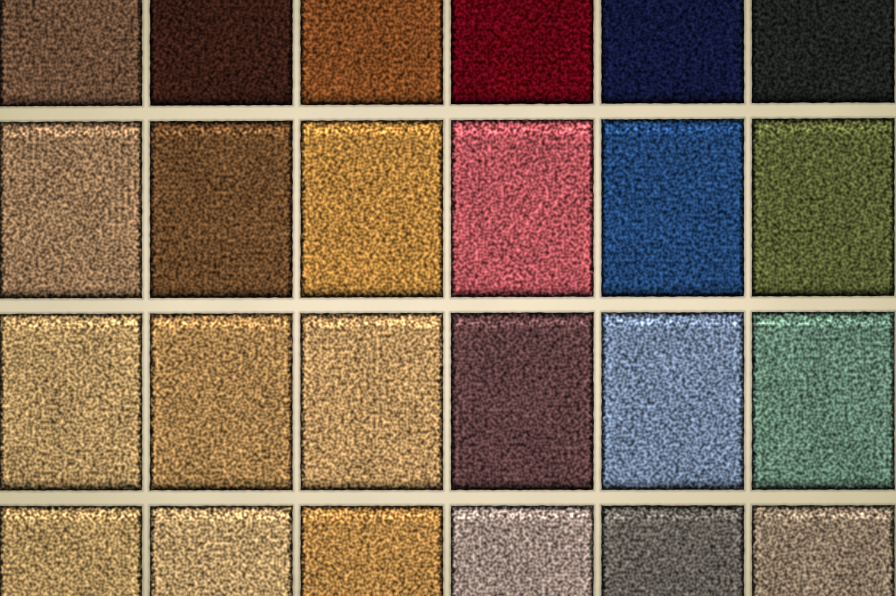
A WebGL 1 fragment shader for this pattern:

```glsl
precision highp float;
uniform vec2 u_resolution;

const vec2 PITCH = vec2(0.2525, 0.3235);
const vec2 FIRST_BAR = vec2(0.245, 0.1647);
const vec2 TILE_HALF = vec2(0.1195, 0.1485);
const vec3 CREAM = vec3(0.96, 0.90, 0.79);

vec2 gradientAt(vec2 cell) {
  float angle = 6.2832 * fract(sin(dot(cell, vec2(127.1, 311.7))) * 43758.55);
  return vec2(cos(angle), sin(angle));
}

float gradientNoise(vec2 p) {
  vec2 i = floor(p);
  vec2 f = p - i;
  vec2 w = f * f * f * (f * (f * 6.0 - 15.0) + 10.0);
  vec2 e = vec2(1.0, 0.0);
  float low = mix(dot(gradientAt(i), f), dot(gradientAt(i + e), f - e), w.x);
  float high = mix(dot(gradientAt(i + e.yx), f - e.yx),
                   dot(gradientAt(i + e.xx), f - e.xx), w.x);
  return mix(low, high, w.y);
}

float boxDistance(vec2 p, vec2 halfSize) {
  vec2 d = abs(p) - halfSize;
  return length(max(d, 0.0)) + min(max(d.x, d.y), 0.0);
}

vec3 pickColumn(float col, vec3 a, vec3 b, vec3 c, vec3 d, vec3 e, vec3 f) {
  vec3 left = col < 0.5 ? a : (col < 1.5 ? b : c);
  vec3 right = col < 3.5 ? d : (col < 4.5 ? e : f);
  return col < 2.5 ? left : right;
}

// Dye of each swatch, rows counted from the bottom
vec3 swatchDye(vec2 id) {
  if (id.y < 0.5) return pickColumn(id.x,
    vec3(0.67, 0.55, 0.36), vec3(0.70, 0.58, 0.40), vec3(0.66, 0.49, 0.27),
    vec3(0.58, 0.51, 0.47), vec3(0.38, 0.36, 0.33), vec3(0.54, 0.47, 0.39));
  if (id.y < 1.5) return pickColumn(id.x,
    vec3(0.66, 0.54, 0.36), vec3(0.61, 0.47, 0.29), vec3(0.67, 0.53, 0.35),
    vec3(0.34, 0.23, 0.23), vec3(0.42, 0.48, 0.57), vec3(0.37, 0.48, 0.41));
  if (id.y < 2.5) return pickColumn(id.x,
    vec3(0.56, 0.44, 0.32), vec3(0.39, 0.27, 0.16), vec3(0.65, 0.47, 0.23),
    vec3(0.65, 0.31, 0.33), vec3(0.13, 0.25, 0.41), vec3(0.33, 0.35, 0.19));
  return pickColumn(id.x,
    vec3(0.41, 0.30, 0.22), vec3(0.21, 0.11, 0.08), vec3(0.47, 0.27, 0.13),
    vec3(0.35, 0.02, 0.07), vec3(0.07, 0.09, 0.21), vec3(0.12, 0.13, 0.12));
}

// Fine tufts over coarser clumps
float pileGrain(vec2 p) {
  mat2 turn = mat2(0.8, 0.6, -0.6, 0.8);
  return gradientNoise(p * 187.0) + 0.7 * gradientNoise(turn * p * 113.0);
}

vec3 carpet(vec2 p, vec2 local, vec2 id, float inset) {
  float grain = pileGrain(p);
  float nap = gradientNoise(p * 16.0 + id * 7.3);
  vec3 dye = swatchDye(id);
  vec3 color = dye * (1.0 + 0.62 * grain + 0.12 * nap) + 0.035 * grain;

  // Rolled lip: bright ridge along the top, faint ones at the sides
  vec2 depth = TILE_HALF - vec2(abs(local.x), local.y);
  float wobble = 0.004 * gradientNoise(p * 38.0 + id);
  float topRidge = exp(-pow((depth.y - 0.017 + wobble) / 0.007, 2.0));
  float sideRidge = exp(-pow((depth.x - 0.012 + wobble) / 0.006, 2.0));
  topRidge *= smoothstep(0.0, 0.015, depth.x);
  color *= 1.0 + topRidge * (0.24 + 0.4 * grain) + 0.08 * sideRidge;

  // Dark crease at the border, deeper along the bottom
  float crease = smoothstep(0.0, 0.009, inset + 0.003 * grain);
  float bottom = smoothstep(0.0, 0.022, local.y + TILE_HALF.y);
  return color * mix(0.22, 1.0, crease) * mix(0.55, 1.0, bottom);
}

vec3 frameColor(vec2 p, float distanceOut) {
  float contact = smoothstep(0.0, 0.006, distanceOut);
  float tint = 1.0 + 0.03 * gradientNoise(p * 9.0);
  return CREAM * tint * mix(0.76, 1.0, contact);
}

void main() {
  float pixel = 1.0 / u_resolution.y;
  vec2 p = gl_FragCoord.xy * pixel;
  vec2 screen = gl_FragCoord.xy / u_resolution - 0.5;

  // Slight tilt of the upper bars
  vec2 rack = p - vec2(0.0, 0.008 * screen.x * p.y);
  vec2 grid = (rack - FIRST_BAR) / PITCH;
  vec2 id = floor(grid) + 1.0;
  vec2 local = (fract(grid) - 0.5) * PITCH;

  float fray = 0.0012 * gradientNoise(p * 90.0);
  float d = boxDistance(local, TILE_HALF) + fray;
  float coverage = 1.0 - smoothstep(-0.75 * pixel, 0.75 * pixel, d);

  // Light falls off toward the corners, mostly on the frame
  float falloff = dot(screen, screen);
  vec3 frame = frameColor(p, d) * (1.0 - falloff * vec3(0.48, 0.46, 0.62));
  vec3 tile = carpet(p, local, id, -d) * (1.06 - 0.25 * falloff);
  gl_FragColor = vec4(clamp(mix(frame, tile, coverage), 0.0, 1.0), 1.0);
}
```
